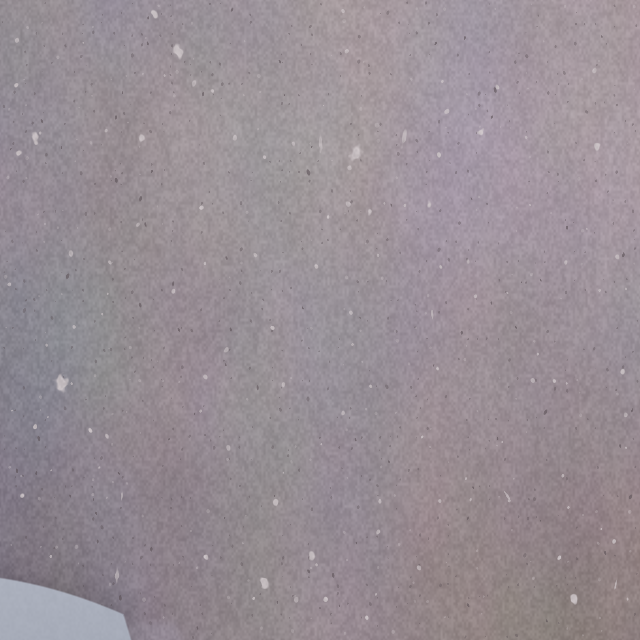
Write a three.js fragment shader that draws this texture.

```glsl
// Worn mauve-grey concrete with paint chips, dark pits and a pale panel in the lower left corner.
varying vec2 vUv;

const vec3 CHIP_COLOR = vec3(0.79, 0.76, 0.77);
const vec3 PIT_COLOR = vec3(0.36, 0.32, 0.34);
const vec3 PANEL_COLOR = vec3(0.66, 0.68, 0.73);
const vec3 FLAP_COLOR = vec3(0.61, 0.58, 0.63);

float hash(vec2 p) {
  vec3 q = fract(vec3(p.xyx) * 0.1031);
  q += dot(q, q.yzx + 33.33);
  return fract((q.x + q.y) * q.z);
}

float noise(vec2 p) {
  vec2 i = floor(p);
  vec2 f = fract(p);
  f = f * f * (3.0 - 2.0 * f);
  return mix(mix(hash(i), hash(i + vec2(1.0, 0.0)), f.x),
             mix(hash(i + vec2(0.0, 1.0)), hash(i + vec2(1.0)), f.x), f.y);
}

// Layered noise, centred on zero
float fbm(vec2 p) {
  float sum = 0.0;
  float amplitude = 0.5;
  for (int i = 0; i < 4; i++) {
    sum += amplitude * (noise(p) - 0.5);
    p = p * 2.03 + 17.3;
    amplitude *= 0.5;
  }
  return sum;
}

// Broad light: bluish on the left, pale at the top right, brown at the lower right
vec3 concreteColor(vec2 uv) {
  float toMiddle = smoothstep(-0.1, 0.55, uv.x);
  float toRight = smoothstep(0.45, 1.0, uv.x);
  vec3 top = mix(vec3(0.565, 0.545, 0.575), vec3(0.63, 0.595, 0.615), toMiddle);
  vec3 bottom = mix(vec3(0.475, 0.455, 0.51), vec3(0.585, 0.545, 0.565), toMiddle);
  top = mix(top, vec3(0.645, 0.605, 0.63), toRight);
  bottom = mix(bottom, vec3(0.55, 0.49, 0.495), toRight);
  return mix(bottom, top, smoothstep(-0.05, 0.8, uv.y));
}

// Soft stains, stretched downwards, that shift hue and brightness
vec3 stains(vec2 uv) {
  float hue = fbm(uv * vec2(7.0, 4.0) + 3.1);
  float warmth = fbm(uv * vec2(6.0, 3.0) + 41.7);
  float light = fbm(uv * vec2(13.0, 7.0) + 9.4);
  return hue * vec3(0.035, -0.035, 0.02) + warmth * vec3(0.03, 0.01, -0.05) + light * 0.055;
}

float grain(vec2 uv) {
  float fine = noise(uv * vec2(300.0, 230.0)) - 0.5;
  float coarse = noise(uv * vec2(150.0, 95.0) + 60.0) - 0.5;
  return fine * 0.06 + coarse * 0.04;
}

// One ragged speck in some cells of a grid
float specks(vec2 uv, float cells, float density, float radius, float stretch, float seed) {
  vec2 cell = floor(uv * cells);
  vec2 key = cell + seed;
  vec2 center = 0.25 + 0.5 * vec2(hash(key), hash(key + 71.0));
  vec2 d = (fract(uv * cells) - center) / cells;
  float tilt = (hash(key + 23.0) - 0.5) * 1.1;
  d = mat2(cos(tilt), -sin(tilt), sin(tilt), cos(tilt)) * d;
  d.y /= stretch;
  float h = hash(key + 47.0);
  float size = radius * mix(0.45, 1.0, h * h);
  float ragged = length(d) + (noise(uv * 160.0 + seed) - 0.5) * size * 0.9;
  float present = step(hash(key + 131.0), density);
  return present * (1.0 - smoothstep(size * 0.55, size * 1.15, ragged));
}

float paintChips(vec2 uv) {
  float chips = specks(uv, 6.0, 0.2, 0.012, 1.5, 5.0);
  chips = max(chips, specks(uv, 11.0, 0.25, 0.006, 1.3, 211.0));
  chips = max(chips, 0.75 * specks(uv, 21.0, 0.16, 0.0038, 1.3, 317.0));
  chips = max(chips, 0.35 * specks(uv, 38.0, 0.15, 0.003, 1.2, 409.0));
  return max(chips, 0.75 * specks(uv, 7.0, 0.1, 0.0032, 5.0, 523.0));
}

float darkPits(vec2 uv) {
  float pits = 0.6 * specks(uv, 24.0, 0.13, 0.0026, 2.0, 613.0);
  return max(pits, 0.38 * specks(uv, 65.0, 0.17, 0.0022, 1.5, 709.0));
}

// Signed distance to the corner panel: curved top, slanted right side
float panelDistance(vec2 uv) {
  float top = uv.y - (0.097 - 0.15 * uv.x - 0.75 * uv.x * uv.x);
  float side = uv.x - (0.205 - 0.3 * uv.y);
  return max(top, side);
}

void main() {
  vec2 uv = vUv;
  vec3 color = concreteColor(uv) + stains(uv) + grain(uv);
  color = mix(color, PIT_COLOR, darkPits(uv));

  // Lilac flap and contact shadow around the panel
  float flap = max(uv.x - 0.293 + 0.45 * uv.y, uv.y - 0.035);
  color = mix(color, FLAP_COLOR + grain(uv), 0.6 * (1.0 - smoothstep(-0.02, 0.003, flap)));
  float panel = panelDistance(uv);
  color *= 1.0 - 0.13 * exp(-max(panel, 0.0) * 45.0);
  color = mix(color, CHIP_COLOR + grain(uv), 0.9 * paintChips(uv));

  vec3 panelColor = PANEL_COLOR + 0.25 * grain(uv) + 0.2 * (uv.y - 0.04);
  color = mix(panelColor, color, smoothstep(-0.002, 0.002, panel));
  gl_FragColor = vec4(color, 1.0);
}
```
